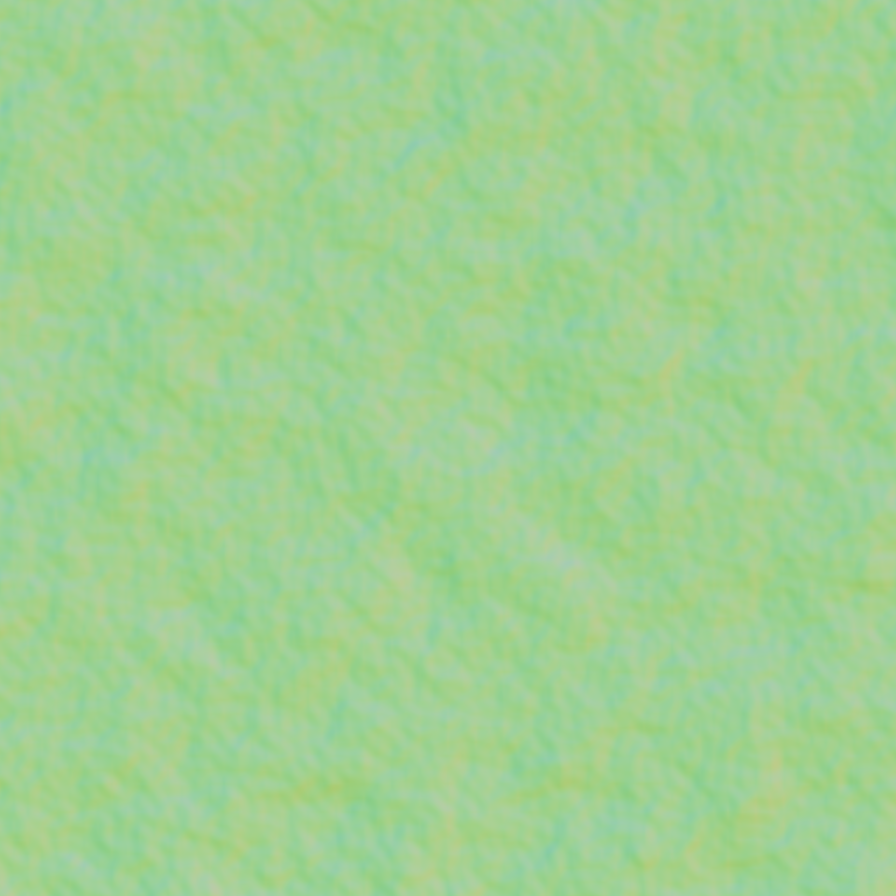
This texture is drawn by a WebGL 1 fragment shader. Its source:

```glsl
precision highp float;
uniform vec2 u_resolution;

// Random unit vector for a lattice point
vec2 latticeGradient(vec2 cell) {
  vec3 p = fract(cell.xyx * vec3(0.1031, 0.1030, 0.0973));
  p += dot(p, p.yzx + 33.33);
  float angle = 6.28318 * fract((p.x + p.y) * p.z);
  return vec2(cos(angle), sin(angle));
}

// Gradient noise; crease blends in a linear fade that leaves faint cell edges
float gradientNoise(vec2 p, float crease) {
  vec2 cell = floor(p);
  vec2 f = p - cell;
  vec2 fade = mix(f * f * (3.0 - 2.0 * f), f, crease);
  float a = dot(latticeGradient(cell), f);
  float b = dot(latticeGradient(cell + vec2(1.0, 0.0)), f - vec2(1.0, 0.0));
  float c = dot(latticeGradient(cell + vec2(0.0, 1.0)), f - vec2(0.0, 1.0));
  float d = dot(latticeGradient(cell + 1.0), f - 1.0);
  return mix(mix(a, b, fade.x), mix(c, d, fade.x), fade.y);
}

// Layered bumps on nested grids, from 8 to 64 cells across
float surfaceHeight(vec2 uv) {
  float height = 0.0;
  float frequency = 8.0;
  float amplitude = 0.125;
  float crease = 0.2;
  for (int i = 0; i < 4; i++) {
    height += amplitude * gradientNoise(uv * frequency + 37.0 * float(i), crease);
    frequency *= 2.0;
    amplitude *= 0.53;
    crease = 0.0;
  }
  return height;
}

void main() {
  vec2 uv = gl_FragCoord.xy / min(u_resolution.x, u_resolution.y);

  // Slope by central differences
  vec2 e = vec2(0.001, 0.0);
  vec2 slope = vec2(surfaceHeight(uv + e.xy) - surfaceHeight(uv - e.xy),
                    surfaceHeight(uv + e.yx) - surfaceHeight(uv - e.yx)) / (2.0 * e.x);

  // Sideways slope tints red, vertical slope tints blue
  vec3 color = vec3(0.628, 0.822, 0.575);
  color.rb += slope * vec2(0.024, 0.027);
  color.g -= 0.001 * dot(slope, slope);
  gl_FragColor = vec4(color, 1.0);
}
```
